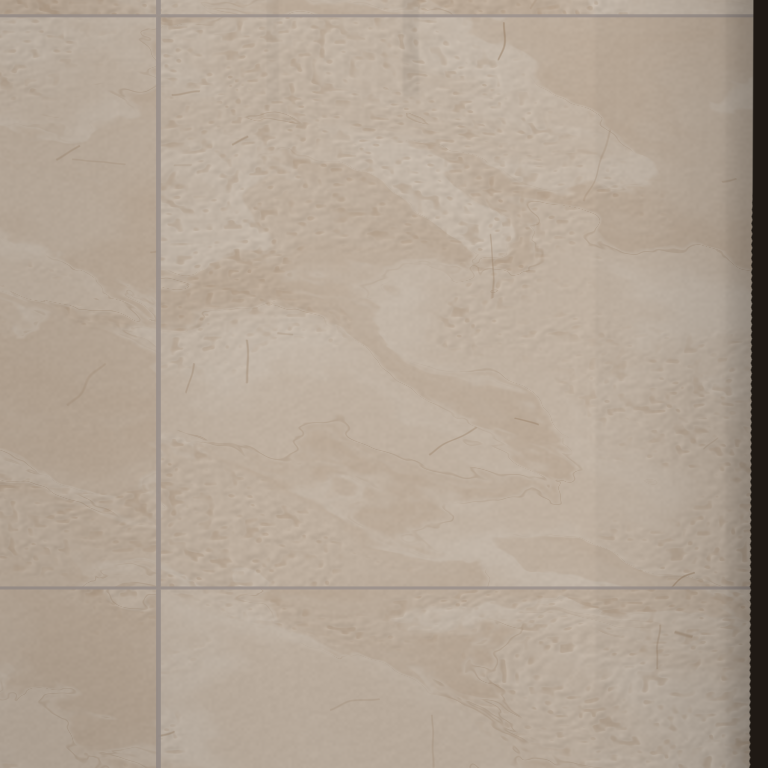
Reproduce this texture procedurally as a WebGL 1 fragment shader.

```glsl
precision highp float;
// Polished beige marble wall tiles with thin grey grout, soft reflections and a dark right edge.

uniform vec2 u_resolution;

const vec2 TILE_SIZE = vec2(1.490, 0.745);
const vec2 TILE_ORIGIN = vec2(0.2063, 0.2344);
const vec2 GROUT_HALF = vec2(0.0029, 0.0018);
const vec3 CREAM = vec3(0.765, 0.716, 0.662);
const vec3 TAN = vec3(0.722, 0.655, 0.585);
const vec3 VEIN = vec3(0.570, 0.465, 0.360);
const vec3 GROUT = vec3(0.615, 0.575, 0.555);
const vec3 EDGE_DARK = vec3(0.120, 0.100, 0.080);
const float EDGE_X = 0.977;
const float TEETH = 110.0;
const float CRACK_CELL = 0.13;
const float CRACK_CHANCE = 0.42;
const float CRACK_WIDTH = 0.0011;

float hash(vec2 p) {
  return fract(sin(dot(p, vec2(127.1, 311.7))) * 43758.5453);
}

float noise(vec2 p) {
  vec2 i = floor(p), f = fract(p);
  f = f * f * (3.0 - 2.0 * f);
  return mix(mix(hash(i), hash(i + vec2(1.0, 0.0)), f.x),
             mix(hash(i + vec2(0.0, 1.0)), hash(i + 1.0), f.x), f.y);
}

float fbm(vec2 p) {
  float sum = 0.0, amp = 0.5;
  for (int i = 0; i < 5; i++) {
    sum += amp * noise(p);
    p = mat2(1.6, 1.2, -1.2, 1.6) * p + 7.3;
    amp *= 0.5;
  }
  return sum / 0.97;
}

float segment(vec2 p, vec2 halfVec) {
  float t = clamp(dot(p, halfVec) / dot(halfVec, halfVec), -1.0, 1.0);
  return length(p - halfVec * t);
}

// Short, slightly bent fissures scattered over a jittered grid
float cracks(vec2 p, float aa) {
  p += 0.012 * (vec2(noise(p * 30.0), noise(p * 30.0 + 9.0)) - 0.5);
  vec2 cell = floor(p / CRACK_CELL);
  float ink = 0.0;
  for (int y = -1; y <= 1; y++) {
    for (int x = -1; x <= 1; x++) {
      vec2 id = cell + vec2(float(x), float(y));
      vec2 center = (id + vec2(hash(id + 1.7), hash(id + 5.3))) * CRACK_CELL;
      float angle = mix(-0.3, 1.7, hash(id + 8.9));
      float len = CRACK_CELL * mix(0.08, 0.40, pow(hash(id + 3.1), 2.0));
      float d = segment(p - center, len * vec2(cos(angle), sin(angle)));
      float strength = step(hash(id), CRACK_CHANCE) * mix(0.25, 0.8, hash(id + 6.6));
      ink = max(ink, strength * (1.0 - smoothstep(0.0, CRACK_WIDTH + aa, d)));
    }
  }
  return ink;
}

vec3 marble(vec2 p, vec2 seed, float aa) {
  // Warped strata that sink gently to the right
  vec2 q = vec2(p.x, p.y + 0.22 * p.x) * vec2(3.4, 7.0) + seed;
  vec2 warp = vec2(fbm(q + 3.1), fbm(q + 17.7)) - 0.5;
  float cloud = fbm(q + 2.2 * warp);
  float layer = fbm(q * 1.5 + 3.0 * warp + 40.0);
  float patches = 0.55 * smoothstep(0.49, 0.54, cloud) + 0.45 * smoothstep(0.30, 0.70, layer);
  vec3 color = mix(CREAM, TAN, patches);

  // Crumbly zones: embossed grain and brown flakes
  float crumble = smoothstep(0.46, 0.62, fbm(q * 0.9 + 2.0 * warp + 71.0));
  vec2 g = p * vec2(105.0, 165.0) + 8.0 * warp + seed;
  float grain = noise(g);
  float relief = grain - noise(g + vec2(0.4, -0.5));
  color += relief * mix(0.012, 0.055, crumble);
  color = mix(color, VEIN, 0.24 * crumble * smoothstep(0.62, 0.95, grain));
  color += 0.016 * (noise(p * 260.0 + seed) - 0.5);

  // Broken veins along strata borders, then fissures
  float border = 1.0 - smoothstep(0.0, 0.010, abs(cloud - 0.49));
  color = mix(color, VEIN, 0.20 * border * smoothstep(0.40, 0.65, layer));
  return mix(color, VEIN, 0.6 * cracks(p + seed, aa));
}

float band(float x, float center, float halfWidth) {
  return 1.0 - smoothstep(halfWidth * 0.6, halfWidth, abs(x - center));
}

// Uneven room light plus faint upright reflections
float lighting(vec2 uv) {
  float light = 1.0 - 0.055 * (1.0 - smoothstep(0.0, 0.4, uv.x));
  light -= 0.045 * (1.0 - smoothstep(0.0, 0.35, uv.y));
  light -= 0.025 * smoothstep(0.772, 0.779, uv.x);
  light -= 0.080 * smoothstep(0.80, 0.96, uv.x) + 0.12 * smoothstep(0.93, 0.98, uv.x);
  light -= 0.020 * smoothstep(0.942, 0.948, uv.x);
  light -= 0.045 * band(uv.x, 0.535, 0.013) * smoothstep(0.865, 0.885, uv.y);
  light -= 0.025 * band(uv.x, 0.355, 0.010) * smoothstep(0.80, 0.90, uv.y);
  return light;
}

void main() {
  vec2 uv = gl_FragCoord.xy / u_resolution;
  float aa = 1.0 / min(u_resolution.x, u_resolution.y);

  vec2 grid = (uv - TILE_ORIGIN) / TILE_SIZE;
  vec2 id = floor(grid);
  vec2 seed = 40.0 * vec2(hash(id + 2.3), hash(id + 11.9));
  vec3 color = marble(uv, seed, aa);

  // Grout lines around each tile
  vec2 d = (0.5 - abs(fract(grid) - 0.5)) * TILE_SIZE;
  vec2 line = 1.0 - smoothstep(GROUT_HALF - 0.5 * aa, GROUT_HALF + 0.8 * aa, d);
  color = mix(color, GROUT, 0.9 * max(line.x, line.y)) * lighting(uv);

  // Dark border, finely toothed on its lower part
  float teeth = 0.003 * abs(fract(uv.y * TEETH) - 0.5) * (1.0 - smoothstep(0.70, 0.76, uv.y));
  float edge = EDGE_X + 0.004 * uv.y - teeth;
  color = mix(color, EDGE_DARK, smoothstep(edge - aa, edge + aa, uv.x));
  gl_FragColor = vec4(color, 1.0);
}
```
